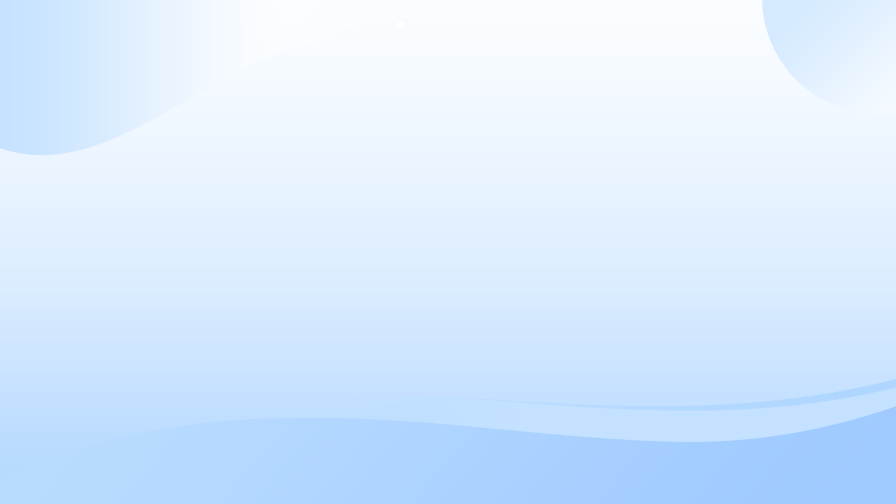
A WebGL 1 fragment shader for this background:

```glsl
precision highp float;
uniform vec2 u_resolution;

// Coverage of the region where d is positive, softened over about one pixel
float cover(float d) {
    float pixel = 1.0 / u_resolution.y;
    return smoothstep(-0.7 * pixel, 0.7 * pixel, d);
}

vec3 skyColor(float y) {
    vec3 c = mix(vec3(0.72, 0.855, 1.0), vec3(0.80, 0.895, 1.0), smoothstep(0.05, 0.32, y));
    c = mix(c, vec3(0.875, 0.935, 1.0), smoothstep(0.24, 0.52, y));
    c = mix(c, vec3(0.925, 0.962, 1.0), smoothstep(0.46, 0.74, y));
    return mix(c, vec3(0.98, 0.99, 1.0), smoothstep(0.64, 1.0, y));
}

// Lower boundary of the corner drape, measured down from the top
float drapeDepth(float x) {
    float depth = mix(0.308, 0.08, smoothstep(0.047, 0.38, x));
    depth -= 6.3 * pow(max(0.047 - x, 0.0), 2.0);
    return depth - 0.08 * smoothstep(0.37, 0.47, x);
}

float ribbonHeight(float x) {
    return mix(0.218, 0.1944, smoothstep(0.39, 0.73, x))
        + 0.99 * pow(max(x - 0.735, 0.0), 2.2);
}

float waveHeight(float x) {
    return mix(0.171, 0.123, smoothstep(0.352, 0.78, x))
        + 1.34 * pow(max(x - 0.77, 0.0), 2.0)
        - 1.53 * pow(max(0.352 - x, 0.0), 2.4);
}

void main() {
    vec2 uv = gl_FragCoord.xy / u_resolution;
    vec2 p = vec2(uv.x * u_resolution.x / u_resolution.y, uv.y);
    vec3 color = skyColor(uv.y);

    // Drape in the upper left, fading to white
    vec3 drape = mix(vec3(0.765, 0.882, 1.0), vec3(0.985, 0.992, 1.0), smoothstep(-0.04, 0.33, uv.x));
    float drapeMask = cover(uv.y - 1.0 + drapeDepth(uv.x));
    color = mix(color, drape, drapeMask * (1.0 - smoothstep(0.25, 0.45, uv.x)));

    // Disc in the upper right, lit along its diagonal
    vec2 fromCenter = p - vec2(1.743, 1.005);
    float diagonal = smoothstep(-0.24, 0.22, fromCenter.x - fromCenter.y - 0.06);
    vec3 disc = mix(vec3(0.835, 0.917, 1.0), vec3(0.955, 0.978, 1.0), diagonal);
    color = mix(color, disc, cover(0.231 - length(fromCenter)));

    // Small white bead at the tip of the drape
    color = mix(color, vec3(1.0), cover(0.006 - length(p - vec2(0.794, 0.951))));

    // Thin ribbon with a pale band beneath it
    float ribbonTop = ribbonHeight(uv.x);
    float ribbonBottom = ribbonTop - 0.017 * smoothstep(0.42, 1.05, uv.x);
    float fadeIn = smoothstep(0.36, 0.60, uv.x);
    vec3 ribbon = mix(vec3(0.73, 0.863, 1.0), vec3(0.685, 0.84, 1.0), smoothstep(0.5, 1.0, uv.x));
    color = mix(color, ribbon, cover(ribbonTop - uv.y) * fadeIn);
    color = mix(color, vec3(0.768, 0.883, 1.0), cover(ribbonBottom - uv.y) * fadeIn);

    // Foreground wave, deepening toward the lower right
    float deepen = smoothstep(0.0, 1.15, uv.x + 0.5 * (0.17 - uv.y));
    vec3 wave = mix(vec3(0.725, 0.859, 1.0), vec3(0.62, 0.79, 1.0), deepen);
    color = mix(color, wave, cover(waveHeight(uv.x) - uv.y));

    gl_FragColor = vec4(color, 1.0);
}
```
